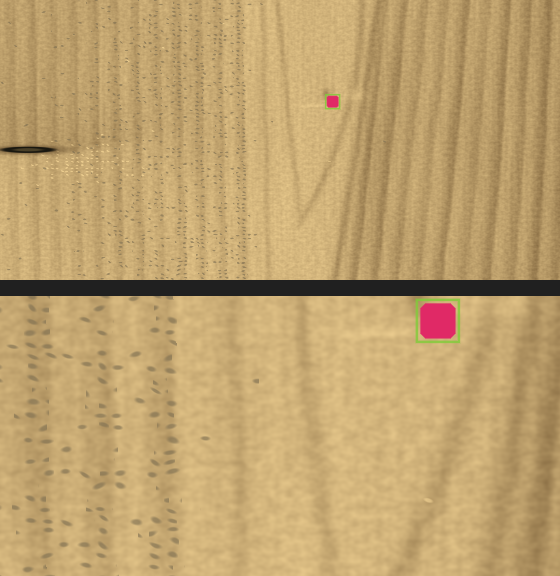
Top: the whole. Bottom: its middle third, enlarged.
This texture is drawn by a Shadertoy shader. Its source:

```glsl
// Pale softwood board with vertical growth rings, a pointed grain figure, a dark slit and a pink marker.

vec2 hash2(vec2 p) {
    vec3 q = fract(p.xyx * vec3(0.1031, 0.1030, 0.0973));
    q += dot(q, q.yzx + 33.33);
    return fract((q.xx + q.yz) * q.zy);
}

float cornerDot(vec2 cell, vec2 offset) {
    float angle = 6.2832 * hash2(cell + 200.0).x;
    return dot(vec2(cos(angle), sin(angle)), offset);
}

float gradientNoise(vec2 p) {
    vec2 i = floor(p), f = fract(p);
    vec2 w = f * f * f * (f * (f * 6.0 - 15.0) + 10.0);
    vec2 e = vec2(1.0, 0.0);
    return mix(mix(cornerDot(i, f), cornerDot(i + e.xy, f - e.xy), w.x),
               mix(cornerDot(i + e.yx, f - e.yx), cornerDot(i + e.xx, f - e.xx), w.x), w.y);
}

float bump(float d, float width) {
    return exp(-d * d / (width * width));
}

// Slow darkening followed by a quicker return, with varied strength per ring
float growthRing(float u) {
    float f = fract(u);
    float late = smoothstep(0.2, 0.8, f) * (1.0 - smoothstep(0.8, 1.0, f));
    return late * (0.6 + 0.6 * hash2(vec2(floor(u), 7.0)).x);
}

// Short pores, one per cell where the density allows it
float flecks(vec2 p, vec2 cellSize, float density) {
    vec2 g = p / cellSize;
    vec2 rnd = hash2(floor(g) + 50.0);
    vec2 d = fract(g) - mix(vec2(0.38), vec2(0.62), rnd);
    d.y += d.x * (rnd.x - 0.3);
    float shape = 1.0 - smoothstep(0.12, 0.36, length(d * vec2(0.9, 1.2)));
    return shape * step(hash2(floor(g) + 90.0).y, density);
}

float boxDistance(vec2 p, float halfSize) {
    vec2 d = abs(p) - halfSize;
    return max(d.x, d.y);
}

void mainImage(out vec4 fragColor, in vec2 fragCoord) {
    vec2 p = fragCoord / iResolution.y;
    float pixel = 1.0 / iResolution.y;
    float h = 1.0 - p.y;
    float wobble = 0.006 * gradientNoise(p * vec2(3.0, 4.0));
    float x = p.x + wobble;

    // Broad lighting
    float leftSide = 1.0 - smoothstep(0.85, 1.0, p.x);
    float rightSide = smoothstep(1.3, 1.42, p.x + 0.15 * h);
    float tone = 0.75 + 0.17 * bump(p.x - 1.05, 0.28) - 0.11 * rightSide;
    tone += leftSide * (0.11 * smoothstep(0.55, 0.25, p.y) - 0.12 * smoothstep(0.6, 0.0, p.x) * smoothstep(0.4, 0.6, p.y));
    tone -= 0.08 * smoothstep(1.75, 2.0, p.x);
    tone += 0.14 * gradientNoise(p * vec2(5.0, 2.0));

    // Straight rings on the left, leaning rings on the right
    float leftRing = growthRing((x - 0.02 * h) / 0.074 + 0.2);
    float rightRing = growthRing((x + mix(0.11, 0.05, smoothstep(1.4, 2.0, p.x)) * h) / 0.0735 + 0.05);
    tone -= 0.24 * leftRing * leftSide + 0.42 * rightRing * rightSide;

    // Pointed grain figure
    float tip = 1.0 - smoothstep(0.74, 0.84, h);
    tone -= 0.30 * tip * bump(x - 0.99 - 0.1 * h, 0.011);
    tone -= 0.34 * tip * bump(x - 1.295 + 0.35 * h * h, 0.015);
    tone -= 0.40 * bump(x - 1.354 + 0.156 * h, 0.014);
    tone -= 0.22 * bump(x - 0.94 - 0.02 * h, 0.010);
    tone -= 0.20 * bump(p.x - 1.36 + 0.05 * h, 0.06) * bump(h - 0.6, 0.25);

    // Fibres and fine mottling
    tone += 0.13 * gradientNoise(p * vec2(90.0, 5.0));
    tone += 0.22 * gradientNoise(p * vec2(55.0, 95.0));
    tone += 0.14 * gradientNoise(p * vec2(130.0, 170.0) + 30.0);

    // Shadow and bright flakes beside the slit
    float above = p.y - 0.45 - 0.17 * max(p.x - 0.2, 0.0);
    tone -= 0.34 * smoothstep(-0.02, 0.02, above) * exp(-9.0 * max(above, 0.0)) * smoothstep(0.75, 0.1, p.x);
    float flakeArea = bump(p.x - 0.29, 0.15) * bump(p.y - 0.42, 0.05);
    tone += 0.5 * flecks(p + 0.003, vec2(0.018, 0.012), 0.8 * flakeArea);

    // Small blemish and pale streaks by the marker
    tone -= 0.5 * bump(p.x - 1.165, 0.015) * bump(p.y - 0.665, 0.018);
    tone += 0.25 * bump(p.x - 1.27, 0.04) * bump(p.y - 0.66, 0.02);
    tone += 0.22 * bump(p.x - 1.12, 0.05) * bump(p.y - 0.622, 0.006);

    vec3 darkWood = vec3(0.57, 0.46, 0.29);
    vec3 lightWood = vec3(0.86, 0.74, 0.51);
    vec3 color = mix(darkWood, lightWood, clamp(tone, -0.3, 1.2));

    // Grey pores crowd the rings on the left
    float poreArea = smoothstep(0.1, 0.7, p.x) * (1.0 - smoothstep(0.86, 0.91, p.x));
    float density = poreArea * (0.15 + 0.6 * leftRing) + 0.03 * leftSide;
    vec2 poreWarp = p + 0.008 * gradientNoise(p * 25.0);
    color = mix(color, vec3(0.50, 0.44, 0.32), 0.65 * flecks(poreWarp, vec2(0.021, 0.014), density));

    // Dark slit with a brown core
    vec2 s = p - vec2(0.1, 0.465);
    float slit = length(s / vec2(0.105, 0.012));
    color = mix(color, vec3(0.38, 0.29, 0.17), 0.6 * (1.0 - smoothstep(0.6, 2.0, slit)));
    color = mix(color, vec3(0.10, 0.09, 0.06), 1.0 - smoothstep(0.75, 1.1, slit));
    color = mix(color, vec3(0.34, 0.29, 0.18), 0.8 * (1.0 - smoothstep(0.3, 0.65, slit)));

    // Pink marker in a thin green frame
    vec2 m = p - vec2(1.188, 0.637);
    float square = max(boxDistance(m, 0.021), abs(m.x) + abs(m.y) - 0.036);
    color = mix(color, vec3(0.88, 0.16, 0.40), 1.0 - smoothstep(-pixel, pixel, square));
    float frame = abs(boxDistance(m, 0.025)) - 0.001;
    color = mix(color, vec3(0.50, 0.80, 0.22), 0.8 * (1.0 - smoothstep(0.0, pixel, frame)));

    fragColor = vec4(color, 1.0);
}
```
